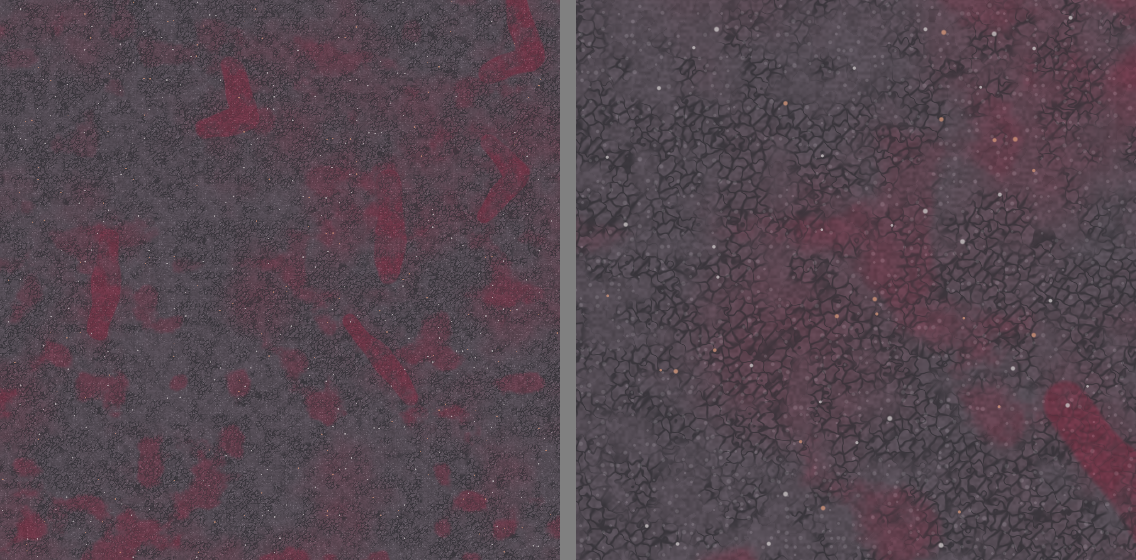
Left, the full canvas; right, a detail of the centre.
This texture is drawn by a three.js fragment shader. Its source:

```glsl
// Dark gritty asphalt with faded red paint stains.
// Voronoi clumps with dark crevices form the ground, noise and bent
// capsule strokes lay down the red, and tiny mineral flecks go on top.
varying vec2 vUv;

const vec3 CREVICE = vec3(0.195, 0.190, 0.210);
const vec3 STONE = vec3(0.338, 0.318, 0.352);
const vec3 RED = vec3(0.465, 0.205, 0.280);
const vec3 PALE = vec3(0.82, 0.80, 0.80);
const vec3 WARM = vec3(0.85, 0.60, 0.48);
const int STROKES = 6;

float hash(vec2 p) {
  return fract(sin(dot(p, vec2(127.1, 311.7))) * 43758.5453);
}

vec2 hash2(vec2 p) {
  return vec2(hash(p), hash(p + 57.3));
}

float noise(vec2 p) {
  vec2 i = floor(p);
  vec2 f = fract(p);
  vec2 u = f * f * (3.0 - 2.0 * f);
  float low = mix(hash(i), hash(i + vec2(1.0, 0.0)), u.x);
  float high = mix(hash(i + vec2(0.0, 1.0)), hash(i + 1.0), u.x);
  return mix(low, high, u.y);
}

float fbm(vec2 p) {
  float sum = 0.0;
  float weight = 0.5;
  for (int i = 0; i < 5; i++) {
    sum += weight * noise(p);
    p = p * 2.07 + 13.7;
    weight *= 0.5;
  }
  return sum / 0.97;
}

// x: distance to the border between clumps, y: random tone of the clump
vec2 clumps(vec2 p) {
  vec2 cell = floor(p);
  float nearest = 8.0;
  float second = 8.0;
  float tone = 0.0;
  for (int y = -1; y <= 1; y++) {
    for (int x = -1; x <= 1; x++) {
      vec2 id = cell + vec2(float(x), float(y));
      float d = length(id + hash2(id) - p);
      if (d < nearest) {
        second = nearest;
        nearest = d;
        tone = hash(id + 9.1);
      } else {
        second = min(second, d);
      }
    }
  }
  return vec2(second - nearest, tone);
}

float capsule(vec2 p, vec2 a, vec2 b, float radius) {
  vec2 ab = b - a;
  float t = clamp(dot(p - a, ab) / dot(ab, ab), 0.0, 1.0);
  return length(p - a - ab * t) - radius * mix(0.8, 1.1, t);
}

// One scattered brush mark; every other one bends back into a hook
float brushMark(vec2 p, float id) {
  vec2 joint = fract(id * vec2(0.7549, 0.5698) + vec2(0.17, 0.08));
  joint.y = mix(0.2, 0.95, joint.y);
  vec2 rnd = hash2(vec2(id, 4.0));
  float angle = mix(1.5, 2.5, rnd.x);
  float bend = mod(id, 2.0) > 0.5 ? 1.7 : 3.0;
  float radius = mix(0.018, 0.026, rnd.y);
  vec2 tipA = joint + mix(0.07, 0.11, rnd.y) * vec2(cos(angle), sin(angle));
  vec2 tipB = joint + mix(0.06, 0.10, rnd.x) * vec2(cos(angle + bend), sin(angle + bend));
  return min(capsule(p, tipA, joint, radius), capsule(p, tipB, joint, radius));
}

// Round flecks, one per chosen cell of a grid
float flecks(vec2 p, float chance, float radius) {
  vec2 id = floor(p);
  float d = length(fract(p) - mix(vec2(0.3), vec2(0.7), hash2(id + 3.7)));
  float size = radius * mix(0.6, 1.2, hash(id + 21.0));
  return step(hash(id + 8.2), chance) * (1.0 - smoothstep(size * 0.5, size * 1.3, d));
}

void main() {
  // Red stain: broad mottling, ragged blots, strokes with a soft halo
  float ragged = fbm(vUv * 34.0);
  float mottle = smoothstep(0.40, 0.76, fbm(vUv * 6.5 + 2.0));
  float lower = 1.0 - smoothstep(0.25, 0.65, vUv.y);
  float blotField = noise(vUv * 19.0 + 5.0) + 0.45 * (ragged - 0.5);
  float blots = smoothstep(0.70, 0.86, blotField) * mix(0.22, 0.5, lower);
  vec2 warped = vUv + 0.012 * (vec2(noise(vUv * 24.0), noise(vUv * 24.0 + 40.0)) - 0.5);
  float d = 1.0;
  for (int i = 1; i <= STROKES; i++) {
    d = min(d, brushMark(warped, float(i)));
  }
  float stroke = (1.0 - smoothstep(-0.003, 0.003, d)) * mix(0.5, 0.85, smoothstep(0.3, 0.6, ragged));
  float halo = exp(-max(d, 0.0) * 32.0) * smoothstep(0.25, 0.75, ragged) * 0.45;
  float stain = 0.05 + 0.30 * mottle * mix(0.6, 1.3, ragged) + blots;
  stain = clamp(max(stain + halo * 0.6, stroke), 0.0, 0.85);

  // Ground: clumps, crevices of varying depth and fine grain
  vec2 clump = clumps(vUv * 145.0 + 0.7 * noise(vUv * 300.0));
  float depth = smoothstep(0.25, 0.65, noise(vUv * 75.0) * 0.7 + noise(vUv * 14.0) * 0.3);
  float crevice = (1.0 - smoothstep(0.02, 0.34, clump.x)) * depth;
  crevice *= 1.0 - 0.6 * smoothstep(0.3, 0.8, stain);
  float grain = noise(vUv * 520.0) - 0.5;
  vec3 color = mix(STONE, RED, stain);
  color *= 0.97 + 0.10 * (clump.y - 0.5) + 0.20 * grain;
  color = mix(color, CREVICE + 0.25 * stain * (RED - CREVICE), crevice * 0.8);

  // Dull grey flecks and a few bright ones
  color += 0.09 * flecks(vUv * 230.0, 0.22, 0.28);
  vec3 sparkle = mix(PALE, WARM, step(0.7, hash(floor(vUv * 95.0))));
  color = mix(color, sparkle, 0.75 * flecks(vUv * 95.0, 0.045, 0.13));
  gl_FragColor = vec4(color, 1.0);
}
```
